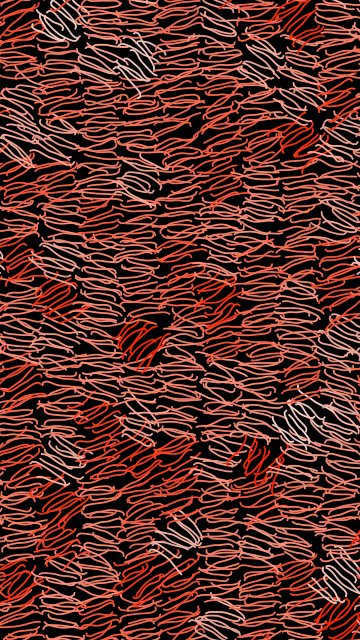
Give the GLSL for this pattern, as a WebGL 2 fragment shader.

```glsl
#version 300 es
precision highp float;
// Woven patches of curling threads, tinted from white through salmon to red by their slant.

uniform vec2 u_resolution;
out vec4 fragColor;

vec3 hash3(vec3 p) {
  p = fract(p * vec3(0.1031, 0.1130, 0.0973));
  p += dot(p, p.yzx + 33.33);
  return fract((p.xxy + p.yzz) * p.zyx);
}

vec2 heading(float angle) {
  return vec2(cos(angle), sin(angle));
}

float segmentDistance(vec2 p, vec2 a, vec2 b) {
  vec2 ap = p - a, ab = b - a;
  return length(ap - ab * clamp(dot(ap, ab) / dot(ab, ab), 0.0, 1.0));
}

// Half a thread: walks outward from the origin, bows gently and hooks at its tip
float halfThread(vec2 p, float angle, float reach, float bow, float hook) {
  const int STEPS = 8;
  vec2 at = vec2(0.0);
  float nearest = 9.0;
  for (int i = 0; i < STEPS; i++) {
    float s = (float(i) + 0.5) / float(STEPS);
    vec2 next = at + heading(angle + bow * sin(s * 3.6) + hook * pow(s, 6.0)) * reach / float(STEPS);
    nearest = min(nearest, segmentDistance(p, at, next));
    at = next;
  }
  return nearest;
}

// Slant of a patch: layered sines plus a random share, mostly near level
float patchSlant(vec2 cell) {
  vec3 h = hash3(vec3(cell + 40.0, 7.0));
  float drift = 0.2 * sin(cell.x * 1.7 + cell.y * 2.3) + 0.17 * sin(cell.x * 2.9 - cell.y * 1.3 + 2.0);
  return 0.04 + drift + (h.x + h.y - 1.0) * 0.65;
}

vec3 slantColor(float slant) {
  vec3 salmon = vec3(1.0, 0.53, 0.44);
  vec3 tint = mix(salmon, vec3(1.0, 0.16, 0.03), smoothstep(-0.1, 0.8, slant));
  return mix(tint, vec3(1.0, 0.9, 0.87), smoothstep(0.0, 0.95, -slant));
}

void main() {
  const int THREADS = 9;
  float pixel = 9.0 / u_resolution.x;
  vec2 p = gl_FragCoord.xy * pixel;
  vec2 home = floor(p);
  vec3 color = vec3(0.008, 0.004, 0.004);

  // Threads spill over patch borders, so visit the neighbours too
  for (int j = -1; j <= 1; j++)
  for (int i = -1; i <= 1; i++) {
    vec2 cell = home + vec2(i, j);
    float slant = patchSlant(cell);
    vec2 along = heading(slant);
    vec2 across = vec2(-along.y, along.x) * (1.0 + 0.2 * abs(sin(2.0 * slant)));
    vec3 tint = slantColor(slant);

    for (int k = 0; k < THREADS; k++) {
      vec3 place = hash3(vec3(cell + 40.0, float(k) * 3.0 + 11.0));
      float lane = (float(k) + 0.1 + 0.8 * place.x) / float(THREADS) - 0.5;
      vec2 q = p - cell - 0.5 - across * lane - along * (place.y - 0.5) * 0.36;
      if (dot(q, q) > 0.41) continue;

      // Shape of the thread: length, tilt, bow and a hook at either end
      vec3 form = hash3(vec3(cell + 90.0, float(k) * 5.0 + 17.0));
      vec3 ends = hash3(vec3(cell + 70.0, float(k) * 7.0 + 23.0)) - 0.5;
      float angle = slant + (form.x - 0.5) * 0.36;
      float reach = mix(0.4, 0.62, form.y);
      float right = halfThread(q, angle, reach, (form.z - 0.5) * 0.8, ends.x * 5.0);
      float left = halfThread(-q, angle, reach, ends.z * 0.8, ends.y * 5.0);

      float edge = min(left, right) - 0.021;
      float cover = 1.0 - smoothstep(-0.6 * pixel, 0.7 * pixel, edge);
      color = mix(color, tint * mix(0.9, 1.0, place.z), cover);
    }
  }
  fragColor = vec4(color, 1.0);
}
```
